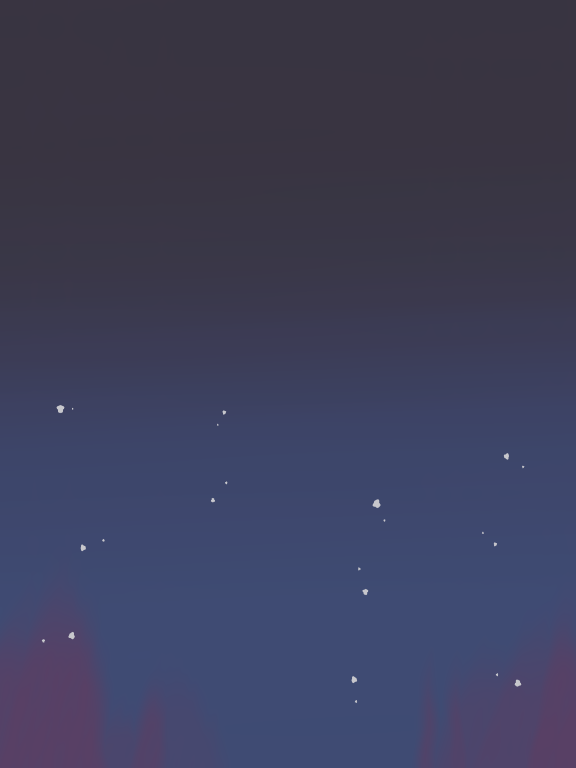
This background is drawn by a Shadertoy shader. Its source:

```glsl
const vec3 DUSK_TOP = vec3(0.222, 0.204, 0.256);
const vec3 DUSK_LOW = vec3(0.226, 0.216, 0.280);
const vec3 INDIGO = vec3(0.236, 0.240, 0.350);
const vec3 BLUE = vec3(0.240, 0.272, 0.415);
const vec3 HORIZON = vec3(0.247, 0.294, 0.452);
const vec3 PLUM = vec3(0.345, 0.250, 0.395);
const vec3 STAR_COLOR = vec3(0.78, 0.78, 0.80);

const float STROKE_SLOPE = 0.025;
const float STROKE_STRENGTH = 0.008;
const float FLAME_WARP = 0.018;
const float FLAME_SOFTNESS = 0.014;
const int STAR_PAIRS = 11;
const float STAR_FLOOR = 0.07;
const float STAR_BAND = 0.41;
const vec2 STAR_START = vec2(0.105, 0.97);
const vec2 STAR_STEP = vec2(0.7549, 0.5698);
const float STAR_MIN = 0.0028;
const float STAR_MAX = 0.0068;

vec2 hash2(vec2 p) {
    vec3 q = fract(p.xyx * vec3(0.1031, 0.1030, 0.0973));
    q += dot(q, q.yzx + 33.33);
    return fract((q.xx + q.yz) * q.zy);
}

float corner(vec2 cell, vec2 offset) {
    return dot(hash2(cell) * 2.0 - 1.0, offset);
}

float gradientNoise(vec2 p) {
    vec2 i = floor(p), f = fract(p);
    vec2 u = f * f * f * (f * (f * 6.0 - 15.0) + 10.0);
    vec2 e = vec2(1.0, 0.0);
    return mix(mix(corner(i, f), corner(i + e, f - e), u.x),
               mix(corner(i + e.yx, f - e.yx), corner(i + 1.0, f - 1.0), u.x), u.y);
}

// Sky: slightly tilted gradient with broad brush strokes
vec3 sky(vec2 uv) {
    float h = uv.y - STROKE_SLOPE * (uv.x - 0.5);
    float stroke = gradientNoise(vec2(uv.x * 1.3, h * 34.0) + 20.0);
    h += 0.018 * stroke;
    vec3 color = mix(HORIZON, BLUE, smoothstep(0.18, 0.43, h));
    color = mix(color, INDIGO, smoothstep(0.39, 0.56, h));
    color = mix(color, DUSK_LOW, smoothstep(0.50, 0.68, h));
    color = mix(color, DUSK_TOP, smoothstep(0.64, 0.82, h));
    float tint = gradientNoise(vec2(uv.x * 0.9, h * 18.0) + 60.0);
    return color + STROKE_STRENGTH * tint * vec3(0.8, -0.6, 0.5);
}

// Tapered wisp rising from the lower edge to its tip
float flame(vec2 p, float foot, vec2 tip, float width, float strength) {
    float t = clamp(p.y / tip.y, 0.0, 1.0);
    float halfWidth = width * pow(1.0 - t, 0.7);
    float edge = halfWidth - abs(p.x - mix(foot, tip.x, t));
    float soft = FLAME_SOFTNESS + 0.12 * width;
    float body = smoothstep(-soft, soft, edge);
    return strength * body * (1.0 - smoothstep(0.35, 1.05, t));
}

float flames(vec2 uv) {
    float sway = gradientNoise(vec2(uv.x * 17.0, uv.y * 14.0) + 7.0);
    float fine = gradientNoise(vec2(uv.x * 55.0 - uv.y * 18.0, uv.y * 16.0) + 40.0);
    vec2 p = uv + FLAME_WARP * vec2(0.6 * sway + 0.3 * fine, sway + fine);

    // Left bank and its small spire
    float m = flame(p, 0.080, vec2(0.118, 0.285), 0.110, 0.95);
    m = max(m, flame(p, -0.030, vec2(0.060, 0.250), 0.080, 0.85));
    m = max(m, flame(p, 0.205, vec2(0.210, 0.100), 0.050, 0.45));
    m = max(m, flame(p, 0.255, vec2(0.280, 0.145), 0.034, 0.75));
    m = max(m, flame(p, 0.310, vec2(0.300, 0.150), 0.075, 0.30));

    // Right bank with two narrow spires
    m = max(m, flame(p, 0.742, vec2(0.747, 0.165), 0.016, 0.65));
    m = max(m, flame(p, 0.797, vec2(0.792, 0.160), 0.022, 0.75));
    m = max(m, flame(p, 0.840, vec2(0.850, 0.180), 0.090, 0.50));
    m = max(m, flame(p, 0.900, vec2(0.950, 0.220), 0.095, 0.65));
    m = max(m, flame(p, 0.965, vec2(0.988, 0.250), 0.055, 0.95));
    return clamp(m * (1.0 + 0.22 * fine), 0.0, 1.0);
}

// Small, slightly uneven fleck
float fleck(vec2 d, float radius, float seed, float pixel) {
    float angle = atan(d.y, d.x);
    float wobble = 0.14 * sin(3.0 * angle + seed) + 0.08 * sin(5.0 * angle - seed);
    float r = length(d * vec2(1.1, 0.95));
    return 1.0 - smoothstep(-0.7 * pixel, 0.7 * pixel, r - radius * (1.0 + wobble));
}

// Evenly scattered stars, each with a faint companion
float stars(vec2 uv, float aspect, float pixel) {
    float light = 0.0;
    for (int i = 0; i < STAR_PAIRS; i++) {
        float n = float(i);
        vec2 rnd = hash2(vec2(n + 3.0, 17.0));
        vec2 spot = fract(STAR_START + n * STAR_STEP);
        spot.y = STAR_FLOOR + STAR_BAND * spot.y;
        vec2 d = (uv - spot) * vec2(1.0, aspect);
        float radius = mix(STAR_MIN, STAR_MAX, rnd.x * rnd.x);
        vec2 away = mix(0.02, 0.05, rnd.y) * vec2(cos(n * 2.4), sin(n * 2.4));
        light = max(light, fleck(d, radius, n, pixel));
        light = max(light, fleck(d - away, mix(0.0012, 0.0026, rnd.y), n + 2.0, pixel));
    }
    return light;
}

void mainImage(out vec4 fragColor, in vec2 fragCoord) {
    vec2 uv = fragCoord / iResolution.xy;
    float aspect = iResolution.y / iResolution.x;
    vec3 color = mix(sky(uv), PLUM, flames(uv));
    color = mix(color, STAR_COLOR, stars(uv, aspect, 1.0 / iResolution.x));
    fragColor = vec4(color, 1.0);
}
```
